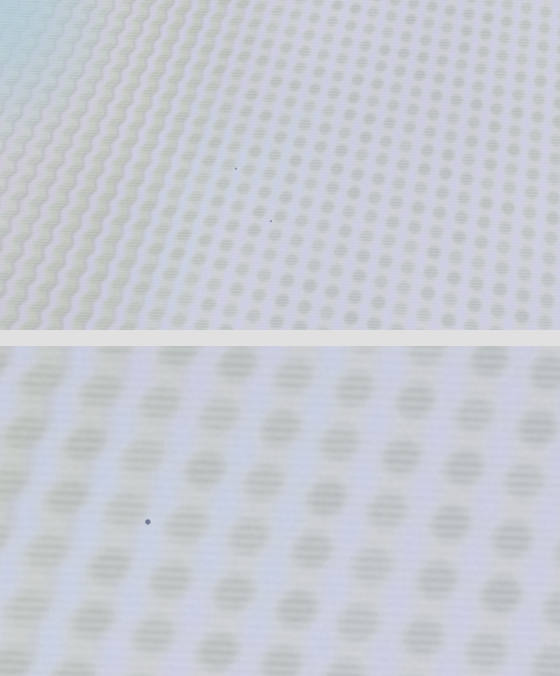
Top: the whole. Bottom: its middle third, enlarged.
This texture is drawn by a Shadertoy shader. Its source:

```glsl
// Pale woven mesh: fanned columns of soft oval dimples, merging into ribs at the left.

const float TAU = 6.2831853;

// Layout, in units of canvas height
const float COLUMN_PITCH = 0.066;
const float ROW_COUNT    = 17.0;
const float ROW_SLOPE    = 0.22;   // rows sink towards the right
const float ROW_CROWDING = 0.14;   // rows tighten towards the top
const float LEFT_TILT    = 0.50;   // lean of the leftmost column
const float TILT_FALLOFF = 0.26;   // columns straighten to the right
const float RIB_WOBBLE   = 0.07;
const float JITTER       = 0.05;
const float WEAVE_LINES  = 110.0;
const float WEAVE_DEPTH  = 0.016;
const float GRAIN_CELLS  = 300.0;
const float GRAIN_DEPTH  = 0.014;
const float SPECK_RADIUS = 0.0026;

// Palette
const vec3 CLOTH    = vec3(0.805, 0.815, 0.825);
const vec3 LAVENDER = vec3(0.805, 0.805, 0.895);
const vec3 SKY      = vec3(0.775, 0.825, 0.895);
const vec3 DIMPLE   = vec3(0.725, 0.748, 0.755);
const vec3 SAGE     = vec3(0.765, 0.790, 0.745);
const vec3 SHADOW   = vec3(0.715, 0.710, 0.745);
const vec3 ROSE     = vec3(0.810, 0.785, 0.835);
const vec3 CYAN     = vec3(0.690, 0.795, 0.835);
const vec3 SPECK    = vec3(0.300, 0.330, 0.450);

float hash(vec2 p) {
    return fract(sin(dot(p, vec2(127.1, 311.7))) * 43758.5453);
}

float noise(vec2 p) {
    vec2 i = floor(p), f = fract(p);
    f = f * f * (3.0 - 2.0 * f);
    return mix(mix(hash(i), hash(i + vec2(1, 0)), f.x),
               mix(hash(i + vec2(0, 1)), hash(i + vec2(1, 1)), f.x), f.y);
}

float bump(float x, float center, float width) {
    float d = (x - center) / width;
    return exp(-d * d);
}

// Maps the canvas to mesh cells: x counts columns, y counts rows
vec2 meshCoord(vec2 p) {
    float k = p.y - 0.5;
    float column = (p.x - LEFT_TILT * k) / (1.0 - TILT_FALLOFF * k);
    float row = p.y + ROW_CROWDING * p.y * (p.y - 1.0) + ROW_SLOPE * p.x;
    return vec2(column / COLUMN_PITCH, row * ROW_COUNT);
}

void mainImage(out vec4 fragColor, in vec2 fragCoord) {
    vec2 p = fragCoord / iResolution.y;
    float pixel = 1.0 / iResolution.y;

    // Mesh cell with a little variation
    vec2 mesh = meshCoord(p);
    float column = mesh.x * COLUMN_PITCH;
    float ribbed = 1.0 - smoothstep(0.25, 0.85, column);
    mesh.x += RIB_WOBBLE * (0.3 + ribbed) * sin(TAU * mesh.y);
    vec2 id = floor(mesh);
    vec2 q = fract(mesh) - 0.5;
    float vary = hash(id);
    vec2 offset = JITTER * (vec2(vary, hash(id + 17.3)) - 0.5);

    // Oval dimples, and the rib that joins them
    float dimple = 1.0 - smoothstep(0.17, 0.46, length((q - offset) * vec2(1.12, 1.0)));
    float rib = 0.5 + 0.5 * cos(TAU * q.x);
    float gap = 1.0 - rib;
    float between = 0.5 - 0.5 * cos(TAU * q.y);

    // Cloth, with tinted gaps between the columns
    float blueZone = bump(column, 0.72, 0.25) * smoothstep(0.3, 0.6, noise(p * 4.0));
    vec3 gapTint = mix(LAVENDER, SKY, 0.65 * blueZone);
    gapTint = mix(gapTint, ROSE, 0.75 * (1.0 - smoothstep(0.05, 0.5, column)));
    vec3 color = mix(CLOTH, gapTint, gap * (0.6 + 0.35 * between));

    // Ribs and dimples
    float green = bump(column, 0.38, 0.32) + 0.4 * bump(column, 1.6, 0.2) * p.y;
    vec3 ribTint = mix(CLOTH, SAGE, min(green, 1.0));
    color = mix(color, ribTint, rib * (0.25 + 0.6 * ribbed));
    float strength = mix(0.72, 0.55, ribbed) * (0.8 + 0.4 * vary);
    color = mix(color, mix(DIMPLE, SAGE * 0.96, 0.6 * min(green, 1.0)), dimple * strength);
    color = mix(color, SHADOW, 0.55 * ribbed * bump(q.x, 0.24, 0.11));

    // Cool light in the upper left corner
    float corner = 1.0 - smoothstep(0.0, 0.42, length((p - vec2(0.0, 1.0)) * vec2(1.0, 0.8)));
    color = mix(color, CYAN, 0.8 * corner);

    // Fine weave, strongest in the dimples and faded when too small to resolve
    float resolved = 1.0 - smoothstep(0.3, 0.6, WEAVE_LINES * pixel);
    float thread = sin(TAU * WEAVE_LINES * (p.y + 0.04 * p.x));
    color += WEAVE_DEPTH * resolved * thread * (0.35 + 0.65 * dimple);

    // Paper-like grain and broad unevenness
    color += GRAIN_DEPTH * (noise(p * GRAIN_CELLS) - 0.5);
    color += 0.015 * (noise(p * 3.0 + 8.0) - 0.5);

    // Two stray specks of dust
    for (int i = 0; i < 2; i++) {
        vec2 center = vec2(0.715, 0.489) + float(i) * vec2(0.106, -0.159);
        float d = length(p - center) - SPECK_RADIUS;
        color = mix(color, SPECK, 0.7 * (1.0 - smoothstep(-pixel, pixel, d)));
    }

    fragColor = vec4(clamp(color, 0.0, 1.0), 1.0);
}
```
